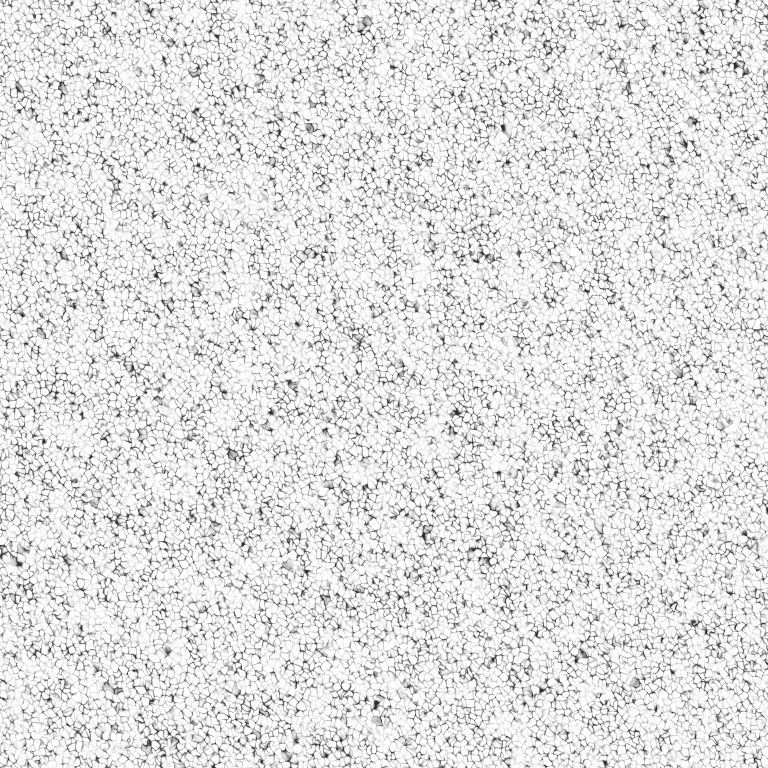
Reproduce this texture procedurally as a WebGL 2 fragment shader.

```glsl
#version 300 es
precision highp float;

#define GRAINS 132.0        // grains across the canvas
#define JITTER 1.0          // irregularity of grain centres
#define WARP 0.75           // roughness of grain outlines
#define STREAK_ANGLE -1.08  // direction of the crevices, radians
#define STRETCH 1.18        // lengthening of grains along the crevices
#define TIGHTNESS 8.0       // narrowness of the gaps
#define FACE 0.13           // share of each gap hidden by the grain faces
#define DEPTH_MIN 0.10
#define DEPTH_MAX 0.74
#define DARKEST 0.82
#define PAPER 0.995
#define SAMPLES 2           // antialiasing grid per axis

uniform vec2 u_resolution;
out vec4 fragColor;

vec2 hash2(vec2 cell) {
    uvec2 v = uvec2(ivec2(cell) + 32768);
    v = v * 1664525u + 1013904223u;
    v.x += v.y * 1664525u;
    v.y += v.x * 1664525u;
    v ^= v >> 16u;
    v.x += v.y * 1664525u;
    v.y += v.x * 1664525u;
    v ^= v >> 16u;
    return vec2(v & 65535u) / 65535.0;
}

float valueNoise(vec2 p) {
    vec2 i = floor(p);
    vec2 f = fract(p);
    f = f * f * (3.0 - 2.0 * f);
    float low = mix(hash2(i).x, hash2(i + vec2(1, 0)).x, f.x);
    float high = mix(hash2(i + vec2(0, 1)).x, hash2(i + vec2(1, 1)).x, f.x);
    return mix(low, high, f.y);
}

// Closeness of rival grains: 0 on a face, 1 between two, 2 between three
float crowding(vec2 p) {
    vec2 cell = floor(p);
    float nearest = 9.0;
    float total = 0.0;
    for (int y = -1; y <= 1; y++) {
        for (int x = -1; x <= 1; x++) {
            vec2 id = cell + vec2(x, y);
            vec2 centre = id + 0.5 + JITTER * (hash2(id) - 0.5);
            float d = length(p - centre);
            nearest = min(nearest, d);
            total += exp(-TIGHTNESS * d);
        }
    }
    return total * exp(TIGHTNESS * nearest) - 1.0;
}

// Short slanted streaks that deepen some of the gaps
float crevice(vec2 q) {
    float streak = valueNoise(q * vec2(0.55, 1.1));
    float detail = valueNoise(q * vec2(1.1, 1.7) + 71.0);
    return smoothstep(0.15, 0.9, 0.6 * streak + 0.4 * detail);
}

float plaster(vec2 uv) {
    // Coordinates along and across the crevices
    vec2 along = vec2(cos(STREAK_ANGLE), sin(STREAK_ANGLE));
    vec2 across = vec2(-along.y, along.x);
    vec2 q = GRAINS * vec2(dot(uv, along) / STRETCH, dot(uv, across));

    vec2 bend = vec2(valueNoise(q * 1.5 + 7.0), valueNoise(q * 1.5 + 43.0)) - 0.5;
    float gap = max(crowding(q + WARP * bend) - FACE, 0.0);
    float shade = gap * mix(DEPTH_MIN, DEPTH_MAX, crevice(q));
    return PAPER - min(shade, DARKEST);
}

void main() {
    float sum = 0.0;
    for (int j = 0; j < SAMPLES; j++) {
        for (int i = 0; i < SAMPLES; i++) {
            vec2 offset = (vec2(i, j) + 0.5) / float(SAMPLES) - 0.5;
            sum += plaster((gl_FragCoord.xy + offset) / u_resolution.y);
        }
    }
    fragColor = vec4(vec3(sum / float(SAMPLES * SAMPLES)), 1.0);
}
```
